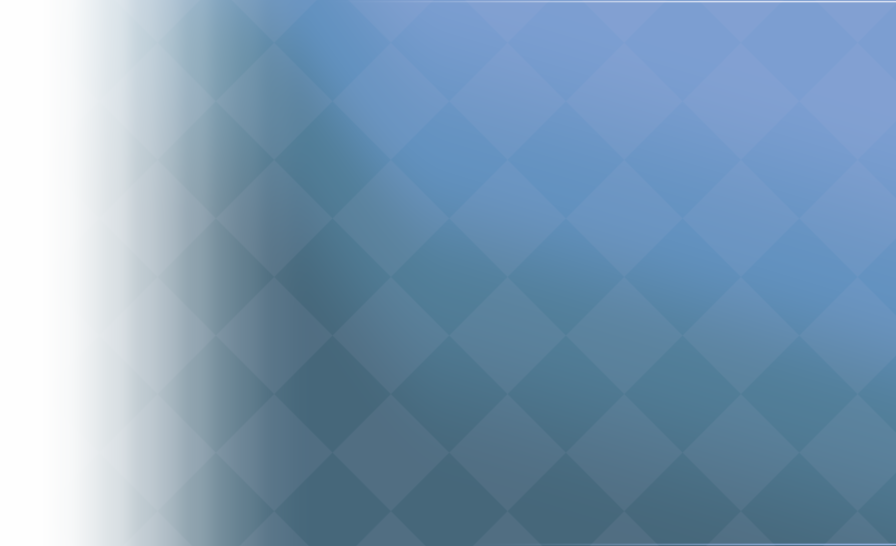
Reproduce this background procedurally as a Shadertoy shader.

```glsl
// Soft blue backdrop: a tilted slate-to-periwinkle gradient under faint diamonds,
// with a white glow along the left side and thin bright lines at top and bottom.
// Built from smoothstep colour stops and a repeated diamond distance.

// Slate at the bottom, through teal and blue, to periwinkle at the upper right.
vec3 skyGradient(float t) {
    vec3 slate = vec3(0.275, 0.405, 0.48);
    vec3 teal = vec3(0.32, 0.495, 0.60);
    vec3 blue = vec3(0.385, 0.57, 0.75);
    vec3 periwinkle = vec3(0.485, 0.62, 0.82);
    vec3 color = mix(slate, teal, smoothstep(0.36, 0.75, t));
    color = mix(color, blue, smoothstep(0.70, 0.97, t));
    return mix(color, periwinkle, smoothstep(0.92, 1.30, t));
}

// Coverage of diamonds repeated on a square grid; p is in canvas heights.
float diamonds(vec2 p) {
    vec2 cell = vec2(0.2137, 0.2145);
    vec2 q = abs(fract((p - vec2(0.0748, 0.171)) / cell + 0.5) - 0.5);
    float edge = 1.5 / (iResolution.y * cell.y);
    return 1.0 - smoothstep(-edge, edge, q.x + q.y - 0.5);
}

float thinLine(float y, float center) {
    float blur = 0.5 / iResolution.y;
    return 1.0 - smoothstep(0.0012 - blur, 0.0016 + blur, abs(y - center));
}

void mainImage(out vec4 fragColor, in vec2 fragCoord) {
    vec2 uv = fragCoord / iResolution.xy;
    vec2 p = fragCoord / iResolution.y;

    // Tilted gradient, pulled darker toward the left
    float tilt = uv.y + 0.5 * uv.x - 0.3 * (1.0 - smoothstep(0.25, 0.5, uv.x));
    vec3 color = skyGradient(tilt);

    // Pale diamond pattern
    color = mix(color, vec3(0.76, 0.72, 0.85), 0.085 * diamonds(p));

    // White glow with faint vertical streaks
    float streaks = sin(uv.x * 130.0) + 0.6 * sin(uv.x * 211.0 + 1.0);
    float glow = 1.0 - smoothstep(0.04, 0.35, uv.x + 0.002 * streaks);
    color = mix(color, vec3(0.995), glow);

    // Border lines brightening toward the right
    float topLine = thinLine(uv.y, 0.997) * smoothstep(0.35, 0.85, uv.x);
    float bottomLine = thinLine(uv.y, 0.003) * smoothstep(0.5, 1.0, uv.x);
    color = mix(color, vec3(0.92, 0.93, 0.97), 0.8 * topLine);
    color = mix(color, vec3(0.62, 0.74, 0.95), 0.8 * bottomLine);

    fragColor = vec4(color, 1.0);
}
```
